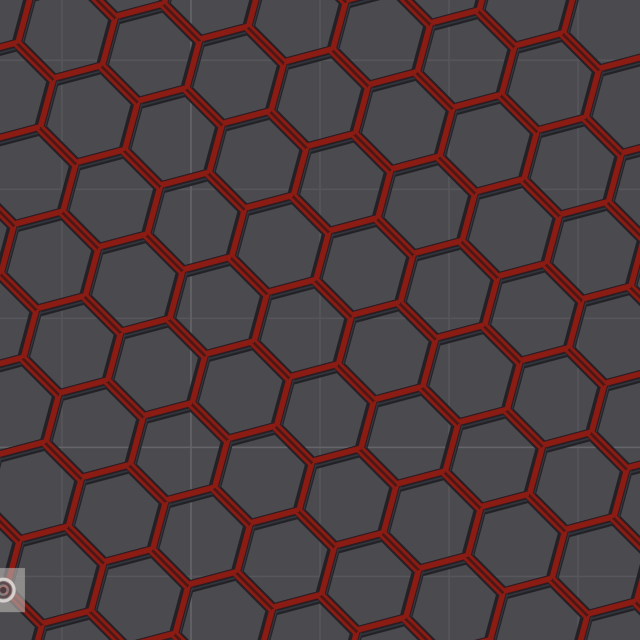
Write a Shadertoy shader that draws this pattern.

```glsl
const vec3 FLOOR_GREY = vec3(0.29, 0.29, 0.31);
const vec3 GRID_GREY = vec3(0.42, 0.42, 0.44);
const vec3 RAIL_DARK = vec3(0.13, 0.13, 0.15);
const vec3 RAIL_SLATE = vec3(0.20, 0.21, 0.24);
const vec3 RED_RIM = vec3(0.22, 0.09, 0.11);
const vec3 RED = vec3(0.54, 0.11, 0.08);
const vec3 RED_GROOVE = vec3(0.30, 0.09, 0.08);

const float HEX_SPACING = 0.1365;
const float HEX_TILT = 0.2635;
const vec2 HEX_ORIGIN = vec2(0.2706, 0.7841);
const float GRID_STEP = 0.2016;
const vec2 GRID_ORIGIN = vec2(0.5, 0.5026);

// Coverage of a stripe around zero
float stripe(float d, float halfWidth, float blur) {
    return 1.0 - smoothstep(halfWidth - blur, halfWidth + blur, abs(d));
}

vec2 rotate(vec2 p, float angle) {
    float c = cos(angle), s = sin(angle);
    return vec2(c * p.x - s * p.y, s * p.x + c * p.y);
}

// Position relative to the nearest hexagon centre
vec2 hexCell(vec2 p, float spacing) {
    vec2 period = spacing * vec2(1.0, sqrt(3.0));
    vec2 a = mod(p + 0.5 * period, period) - 0.5 * period;
    vec2 b = mod(p, period) - 0.5 * period;
    return dot(a, a) < dot(b, b) ? a : b;
}

// Signed offset across the closer of two opposite cell walls
float wallOffset(vec2 cell, vec2 normal, float spacing) {
    float d = dot(cell, normal);
    return d - (d < 0.0 ? -0.5 : 0.5) * spacing;
}

// Faint floor lines, one brighter in each direction
vec3 floorGrid(vec2 uv, float blur) {
    vec2 g = (uv - GRID_ORIGIN) / GRID_STEP;
    vec2 index = floor(g + 0.5);
    vec2 d = (g - index) * GRID_STEP;
    vec2 strength = mix(vec2(0.35), vec2(0.8), vec2(equal(index, vec2(-1.0))));
    float line = max(stripe(d.x, 0.0012, blur) * strength.x,
                     stripe(d.y, 0.0012, blur) * strength.y);
    return mix(FLOOR_GREY, GRID_GREY, line);
}

// Dark rails with red cores; the diagonal walls carry a groove
vec3 hexWalls(vec3 base, vec2 cell, float spacing, float blur) {
    float steep = wallOffset(cell, vec2(1.0, 0.0), spacing);
    float shallow = wallOffset(cell, vec2(0.5, -0.8660254), spacing);
    float diagonal = wallOffset(cell, vec2(0.5, 0.8660254), spacing);

    float rail = max(stripe(steep, 0.0098, blur),
                 max(stripe(shallow - 0.0013, 0.0098, blur),
                     stripe(diagonal, 0.0100, blur)));
    float slate = max(stripe(steep - 0.0070, 0.0011, blur),
                      stripe(shallow - 0.0063, 0.0013, blur));

    float redSteep = abs(steep) - 0.0044;
    float redShallow = abs(shallow + 0.0023) - 0.0044;
    float redDiagonal = abs(diagonal) - 0.0066;
    float red = min(redSteep, min(redShallow, redDiagonal));
    float groove = stripe(diagonal, 0.0021, blur);

    vec3 col = mix(base, RAIL_DARK, rail);
    col = mix(col, RAIL_SLATE, slate);
    col = mix(col, RED_RIM, 1.0 - smoothstep(-blur, blur, red - 0.0012));
    col = mix(col, RED, 1.0 - smoothstep(-blur, blur, red));
    return mix(col, RED_GROOVE, groove);
}

// Translucent square with concentric rings
vec3 cornerMarker(vec3 base, vec2 p, float blur) {
    vec2 box = abs(p) - vec2(0.034, 0.0345);
    float square = 1.0 - smoothstep(-blur, blur, max(box.x, box.y));
    float r = length(p);
    vec3 col = mix(base, vec3(0.72, 0.70, 0.69), 0.62 * square);
    col = mix(col, vec3(0.84, 0.82, 0.81), stripe(r - 0.017, 0.0025, blur));
    col = mix(col, vec3(0.36, 0.30, 0.31), stripe(r - 0.011, 0.002, blur));
    return mix(col, vec3(0.30, 0.23, 0.25), stripe(r, 0.005, blur));
}

void mainImage(out vec4 fragColor, in vec2 fragCoord) {
    vec2 uv = fragCoord / iResolution.y;
    float blur = 0.7 / iResolution.y;

    vec2 cell = hexCell(rotate(uv - HEX_ORIGIN, HEX_TILT), HEX_SPACING);
    vec3 col = floorGrid(uv, blur);
    col = hexWalls(col, cell, HEX_SPACING, blur);
    col = cornerMarker(col, uv - vec2(0.005, 0.078), blur);
    fragColor = vec4(col, 1.0);
}
```
